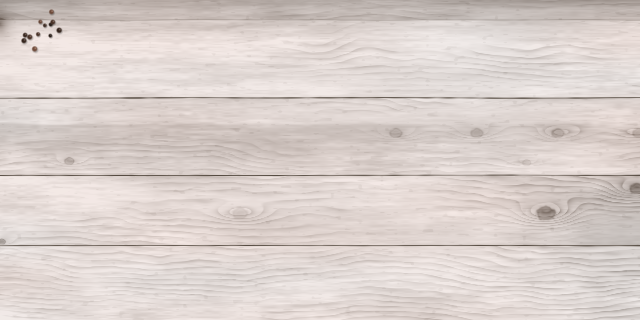
Write a WebGL 2 fragment shader that draws this texture.

```glsl
#version 300 es
precision highp float;

uniform vec2 u_resolution;
out vec4 fragColor;

#define PALE vec3(0.945, 0.915, 0.905)
#define DARK vec3(0.47, 0.425, 0.395)
#define BLUSH vec3(0.010, -0.005, -0.010)
#define SEAM_COLOR vec3(0.33, 0.29, 0.25)
#define SEAM_HALF_WIDTH 0.0016
#define RINGS 50.0
#define RING_DEPTH 0.31
#define STREAK_DEPTH 0.20
#define BLOTCH_DEPTH 0.22
#define PEPPER_COUNT 12
#define PEPPER_RADIUS 0.0065

// Heights of the joints and darkness of the planks, bottom to top
const float seams[4] = float[4](0.233, 0.452, 0.694, 0.9375);
const float plankTone[5] = float[5](0.08, 0.11, 0.13, 0.07, 0.40);

// Single knots: x, y, size, darkness
const vec4 knots[6] = vec4[6](
    vec4(1.706, 0.333, 0.034, 0.66), vec4(1.990, 0.410, 0.026, 0.60),
    vec4(0.750, 0.333, 0.027, 0.22), vec4(0.216, 0.497, 0.018, 0.46),
    vec4(0.005, 0.245, 0.014, 0.60), vec4(1.645, 0.492, 0.016, 0.22));

float hash(vec2 p) {
    return fract(sin(dot(p, vec2(127.1, 311.7))) * 43758.5);
}

float noise(vec2 p) {
    vec2 cell = floor(p), f = fract(p);
    f = f * f * (3.0 - 2.0 * f);
    return mix(mix(hash(cell), hash(cell + vec2(1, 0)), f.x),
               mix(hash(cell + vec2(0, 1)), hash(cell + vec2(1, 1)), f.x), f.y);
}

// Adds one knot: lifts the grain level into closed rings and darkens the core
void addKnot(vec2 p, vec4 knot, inout float level, inout float core, inout float near) {
    vec2 d = p - knot.xy;
    float wide = length(d * vec2(0.36, 1.0)) / knot.z;
    level += 2.2 * knot.z * exp(-wide * wide);
    near += knot.w * exp(-0.35 * wide * wide);
    float r = length(d * vec2(0.72, 1.0)) / knot.z + 0.16 * (noise(d * 110.0) - 0.5);
    float heart = 1.0 - smoothstep(0.25, 0.70, r);
    float rim = exp(-pow((r - 0.56) / 0.12, 2.0));
    core += knot.w * (0.55 * heart + 0.50 * rim + 0.14 * exp(-wide * wide));
}

// Darkness of the wood at p
float woodTone(vec2 p, int plank) {
    vec2 seed = vec2(17.3, 41.7) * float(plank);
    float level = p.y + 0.09 * noise(p * vec2(2.4, 5.0) + seed)
                + 0.026 * noise(p * vec2(8.0, 13.0) + seed)
                + 0.006 * noise(p * vec2(26.0, 50.0) + seed);
    float core = 0.0, near = 0.0;
    for (int i = 0; i < 6; i++) addKnot(p, knots[i], level, core, near);
    for (int i = 0; i < 4; i++) {
        vec2 center = vec2(1.237 + 0.253 * float(i), 0.584);
        addKnot(p, vec4(center, 0.023, 0.36), level, core, near);
    }

    // Growth rings: slow darkening with a crisp edge, broken into patches
    float phase = level * RINGS;
    float f = fract(phase);
    float ring = pow(f, 2.2) * (1.0 - smoothstep(0.84, 1.0, f));
    float patches = smoothstep(0.36, 0.74, noise(p * vec2(3.0, 11.0) + seed + 5.0));
    float breaks = 0.25 + 1.1 * noise(p * vec2(14.0, 60.0) + seed);
    float strength = max(patches, min(2.2 * near, 1.0)) * breaks;
    strength *= 0.85 + 0.6 * smoothstep(1.3, 1.95, p.x);
    strength *= 1.0 - smoothstep(0.5, 1.0, fwidth(phase));

    // Fibres, worn blotches and short scratches
    float streak = 0.55 * noise(p * vec2(9.0, 120.0) + seed)
                 + 0.45 * noise(p * vec2(40.0, 230.0) + seed) - 0.5;
    float blotch = 0.6 * noise(p * vec2(3.0, 14.0) + seed + 9.0)
                 + 0.4 * noise(p * vec2(9.0, 34.0) + seed) - 0.5;
    float fleck = smoothstep(0.80, 0.94, noise(p * vec2(45.0, 150.0) + seed));
    float wear = 0.5 + noise(p * vec2(4.0, 9.0) + seed + 2.0);

    return plankTone[plank] + core + RING_DEPTH * ring * strength
         + STREAK_DEPTH * streak * wear + BLOTCH_DEPTH * blotch + 0.08 * fleck;
}

// Scattered peppercorns with soft shadows
vec3 addPepper(vec3 color, vec2 p, float pixel) {
    for (int i = 0; i < PEPPER_COUNT; i++) {
        float id = float(i);
        float along = 2.0 * hash(vec2(id, 3.0)) - 1.0;
        float across = 2.0 * hash(vec2(id, 8.0)) - 1.0;
        vec2 d = p - vec2(0.13, 0.902) - along * vec2(0.055, 0.045) - across * vec2(-0.028, 0.024);
        float radius = PEPPER_RADIUS * (0.8 + 0.4 * hash(vec2(id, 5.0)));
        float shadow = 1.0 - smoothstep(0.5, 1.7, length(d + vec2(-0.002, 0.003)) / radius);
        float body = 1.0 - smoothstep(-pixel, pixel, length(d) - radius);
        vec3 skin = mix(vec3(0.13, 0.09, 0.07), vec3(0.46, 0.31, 0.24), pow(hash(vec2(id, 6.0)), 2.0));
        vec2 glint = d - 0.3 * radius;
        float shine = exp(-dot(glint, glint) / (0.16 * radius * radius));
        color *= 1.0 - 0.3 * shadow;
        color = mix(color, skin + 0.2 * shine, body);
    }
    return color;
}

void main() {
    vec2 p = gl_FragCoord.xy / u_resolution.y;
    float pixel = 1.0 / u_resolution.y;

    // Find the plank, its thin uneven joint lines and the shade beside them
    int plank = 0;
    float line = 0.0, edge = 0.0;
    for (int i = 0; i < 4; i++) {
        float id = float(i);
        float d = p.y - seams[i] - 0.002 * (noise(vec2(p.x * 5.0, id * 7.0)) - 0.5);
        if (d > 0.0) plank++;
        float width = SEAM_HALF_WIDTH * (0.7 + 0.6 * noise(vec2(p.x * 30.0, id)));
        float weight = (i == 3 ? 0.25 : 1.0) * (0.65 + 0.35 * noise(vec2(p.x * 22.0, id + 4.0)));
        line = max(line, weight * (1.0 - smoothstep(width - 0.5 * pixel, width + 0.5 * pixel, abs(d))));
        edge += weight * exp(-abs(d) / 0.005);
    }

    // Broad stains: banded middle plank, dusky top, shaded corner and right end
    float tone = woodTone(p, plank) + 0.10 * edge;
    float band = smoothstep(0.46, 0.60, p.y) * (1.0 - smoothstep(0.605, 0.617, p.y));
    if (plank == 2) tone += 0.16 * band * (1.0 - 0.5 * smoothstep(1.0, 1.4, p.x));
    if (plank == 3) tone += 0.16 * smoothstep(0.85, 0.94, p.y);
    if (plank == 1) tone += 0.20 * smoothstep(1.5, 2.0, p.x);
    if (plank == 4) tone += 0.16 * smoothstep(0.965, 1.0, p.y);
    tone += 0.75 * exp(-length((p - vec2(0.0, 0.925)) * vec2(45.0, 32.0)));

    vec3 color = mix(PALE, DARK, clamp(tone, 0.0, 1.1));
    color += BLUSH * (2.0 * noise(p * vec2(2.0, 8.0) + 31.0) - 0.7);
    color = mix(color, SEAM_COLOR, line);
    fragColor = vec4(addPepper(color, p, pixel), 1.0);
}
```
